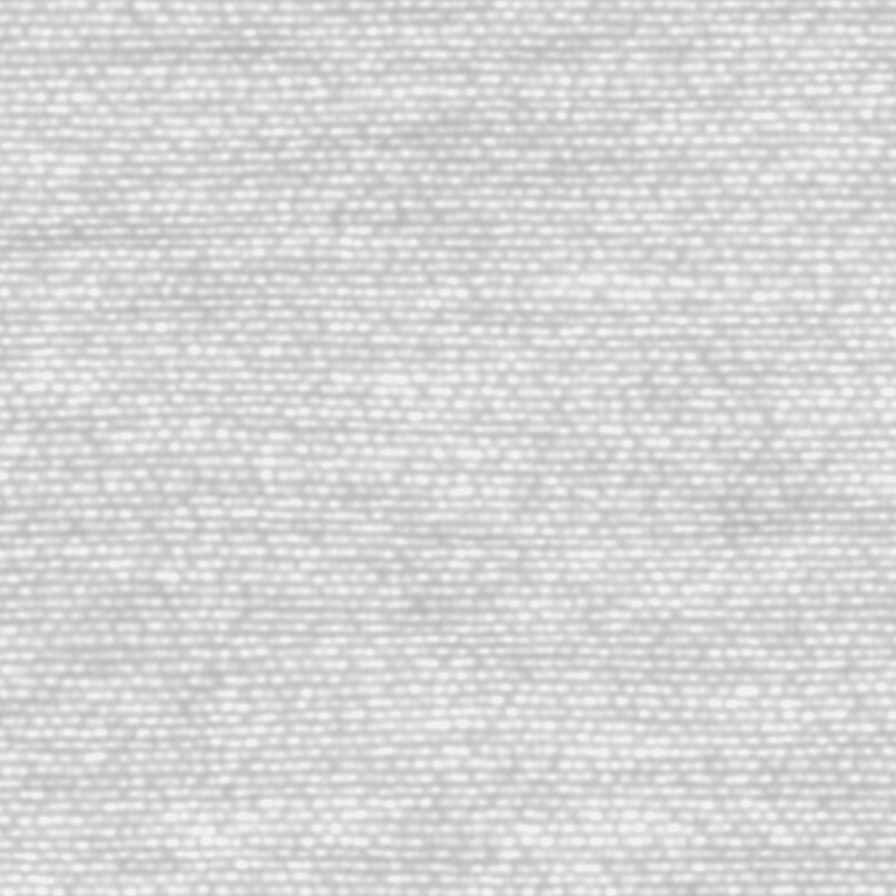
Reproduce this texture procedurally as a Shadertoy shader.

```glsl
// Pale plain-woven linen: rows of soft weft knots on a checkerboard of threads.
// Gaussian bumps build the weave, and jittered cellular blotches bend the
// threads and lay soft streaks and shadows over the cloth.

float hash(vec2 cell) {
    vec3 q = fract(vec3(cell.xyx) * vec3(0.1031, 0.1030, 0.0973));
    q += dot(q, q.yzx + 33.33);
    return fract((q.x + q.y) * q.z);
}

// Smooth cellular noise: one light or dark spot in every cell, about -1 to 1
float blotch(vec2 p) {
    vec2 home = floor(p);
    float sum = 0.0;
    for (int j = -1; j <= 1; j++)
    for (int i = -1; i <= 1; i++) {
        vec2 cell = home + vec2(i, j);
        vec2 jitter = vec2(hash(cell + 17.0), hash(cell + 59.0)) - 0.5;
        vec2 d = p - cell - 0.5 - 0.8 * jitter;
        sum += (2.0 * hash(cell + 101.0) - 1.0) * exp(-3.5 * dot(d, d));
    }
    return sum;
}

// Slow swelling of one weft thread along its length
float slub(vec2 cell) {
    float phase = 6.2832 * hash(vec2(cell.y, 7.0));
    return 0.5 * sin(cell.x * 0.13 + phase)
         + 0.3 * sin(cell.x * 0.37 + phase * 3.0)
         + 0.5 * sin(phase * 5.0);
}

// Height of the cloth; one unit is one warp thread by one weft thread
float weave(vec2 p) {
    vec2 home = floor(p);
    float height = 0.0;
    for (int j = -1; j <= 1; j++)
    for (int i = -2; i <= 2; i++) {
        vec2 cell = home + vec2(i, j);
        float chance = hash(cell + 211.0);
        vec2 jitter = vec2(hash(cell + 307.0), hash(cell + 401.0)) - 0.5;
        vec2 d = p - cell - 0.5 - jitter * vec2(0.55, 0.17);
        bool weftOnTop = mod(cell.x + cell.y, 2.0) < 0.5;
        float swell = slub(cell);
        vec2 size = weftOnTop ? vec2(0.57, 0.275 + 0.035 * swell) : vec2(0.34, 0.32);
        float peak = weftOnTop ? 0.76 + 0.48 * chance + 0.14 * swell : 0.10 + 0.30 * chance;
        d /= size;
        height += peak * exp(-0.5 * dot(d, d));
    }
    return height;
}

void mainImage(out vec4 fragColor, in vec2 fragCoord) {
    vec2 uv = fragCoord / iResolution.y + 3.0;

    // Bend and crowd the threads
    vec2 bent = uv;
    bent.y += 0.005 * blotch(uv * vec2(3.0, 4.0)) + 0.003 * blotch(uv * vec2(3.5, 24.0));
    bent.x += 0.005 * blotch(uv * vec2(4.0, 3.0)) + 0.002 * blotch(uv * vec2(28.0, 5.0));
    float shade = 0.727 + 0.196 * weave(bent * vec2(100.0, 72.0));

    // Broad folds, long horizontal streaks and fine fibre grain
    shade += 0.016 * blotch(uv * vec2(4.0, 5.0) + vec2(uv.y * 1.5, 0.0));
    shade += 0.024 * blotch(uv * vec2(7.0, 34.0) + 40.0);
    shade += 0.014 * blotch(uv * vec2(16.0, 40.0) + 80.0);
    shade += 0.016 * blotch(uv * 170.0);

    // Neutral white with a faint cool cast in the hollows
    shade = clamp(shade, 0.70, 0.945);
    vec3 coolCast = vec3(-0.004, 0.001, 0.003) * smoothstep(0.95, 0.78, shade);
    fragColor = vec4(shade + coolCast, 1.0);
}
```
